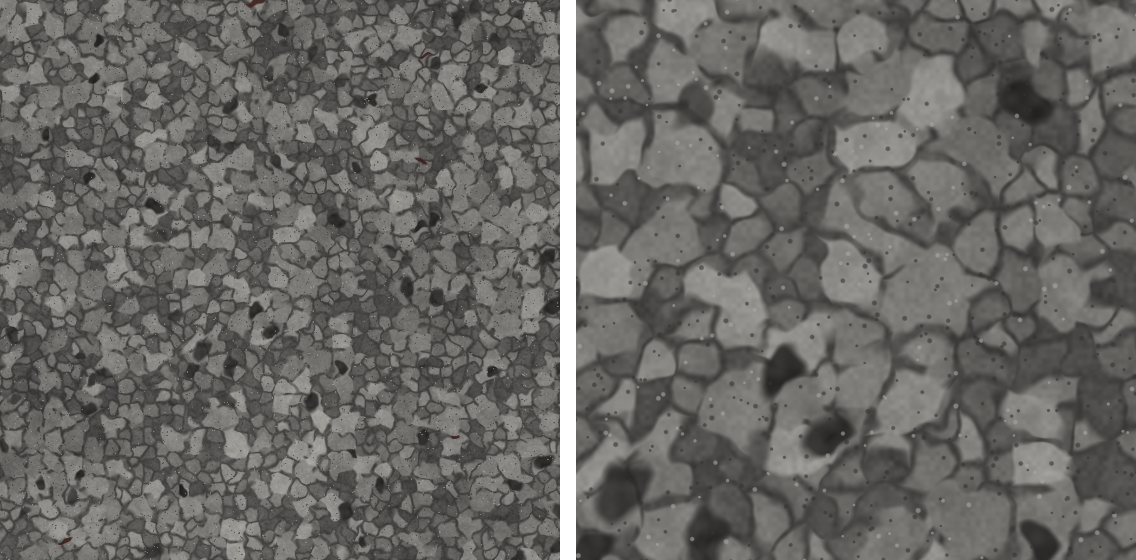
Left: the whole. Right: its middle third, enlarged.
Write a WebGL 1 fragment shader that draws this texture.

```glsl
precision highp float;
uniform vec2 u_resolution;

#define COARSE_CELLS 27.0
#define FINE_CELLS 43.0
#define DARK_CELLS 17.0
#define FLECK_CELLS 7.0
#define SPECK_CELLS 230.0
#define COARSE_SHARE 0.52
#define DARK_SHARE 0.25
#define MATRIX_TONE 0.265
#define WARM_TINT vec3(1.0, 0.985, 0.957)
#define DARK_COLOR vec3(0.115, 0.11, 0.105)
#define FLECK_COLOR vec3(0.23, 0.11, 0.10)

float hash(vec2 p) {
  vec3 q = fract(vec3(p.xyx) * 0.1031);
  q += dot(q, q.yzx + 33.33);
  return fract((q.x + q.y) * q.z);
}

vec2 hash2(vec2 p) {
  return vec2(hash(p), hash(p + 71.7));
}

float noise(vec2 p) {
  vec2 i = floor(p), f = fract(p);
  f = f * f * (3.0 - 2.0 * f);
  return mix(mix(hash(i), hash(i + vec2(1.0, 0.0)), f.x),
             mix(hash(i + vec2(0.0, 1.0)), hash(i + 1.0), f.x), f.y);
}

float fbm(vec2 p) {
  float sum = 0.0, weight = 0.5;
  for (int i = 0; i < 4; i++) {
    sum += weight * noise(p);
    p = p * 2.03 + 17.3;
    weight *= 0.5;
  }
  return sum / 0.9375;
}

vec2 rotate(vec2 p, float a) {
  float c = cos(a), s = sin(a);
  return vec2(c * p.x + s * p.y, c * p.y - s * p.x);
}

// Stretched Voronoi cells: x = distance to the border, y = random cell value
vec2 grains(vec2 p, float seed) {
  vec2 cell = floor(p);
  float nearest = 9.0, second = 9.0, id = 0.0;
  for (int y = -1; y <= 1; y++) {
    for (int x = -1; x <= 1; x++) {
      vec2 c = cell + vec2(float(x), float(y));
      vec2 key = c + seed;
      vec2 d = c + 0.1 + 0.8 * hash2(key) - p;
      d = rotate(d, 6.2832 * hash(key + 5.3));
      float stretch = mix(1.0, 1.4, hash(key + 9.1));
      float size = mix(0.8, 1.2, hash(key + 13.7));
      float r = length(d * vec2(stretch, 1.0 / stretch)) / size;
      if (r < nearest) {
        second = nearest;
        nearest = r;
        id = hash(key + 27.9);
      } else {
        second = min(second, r);
      }
    }
  }
  return vec2(second - nearest, id);
}

// Sparse ragged ellipses: x = coverage, y = random value
vec2 scattered(vec2 p, float share, vec2 radius, float softness, float seed) {
  vec2 cell = floor(p), result = vec2(0.0);
  for (int y = -1; y <= 1; y++) {
    for (int x = -1; x <= 1; x++) {
      vec2 c = cell + vec2(float(x), float(y));
      vec2 key = c + seed;
      vec2 d = rotate(c + hash2(key) - p, 3.1416 * hash(key + 3.1));
      float size = mix(0.6, 1.25, hash(key + 8.3));
      float r = length(d / (radius * size));
      float mask = 1.0 - smoothstep(1.0 - softness, 1.0 + softness, r);
      mask *= step(hash(key + 19.5), share);
      if (mask > result.x) result = vec2(mask, hash(key + 41.1));
    }
  }
  return result;
}

void main() {
  vec2 uv = gl_FragCoord.xy / u_resolution.y;
  vec2 ragged = vec2(noise(uv * 85.0), noise(uv * 85.0 + 37.0)) - 0.5;
  vec2 p = uv + 0.009 * ragged;

  // Small grains in a dark matrix, partly covered by larger pale grains
  vec2 fine = grains(p * FINE_CELLS, 11.0);
  float tone = mix(MATRIX_TONE, mix(0.29, 0.53, fine.y), smoothstep(0.0, 0.36, fine.x));
  vec2 coarse = grains(p * COARSE_CELLS, 83.0);
  float pale = smoothstep(0.05, 0.27, coarse.x) * step(coarse.y, COARSE_SHARE);
  tone = mix(tone, mix(0.45, 0.60, coarse.y / COARSE_SHARE), pale * 0.92);

  // Broad shading, cloudy mottling and fine film grain
  float shade = fbm(uv * vec2(2.5, 4.0) + 4.0);
  tone *= 0.80 + 0.38 * shade + 0.06 * (uv.x - uv.y);
  tone += 0.11 * (fbm(uv * 65.0) - 0.5);
  tone += 0.055 * (noise(uv * 330.0) - 0.5);
  vec3 color = tone * WARM_TINT;

  // Dark mineral grains and rare reddish flecks
  vec2 dark = scattered(p * DARK_CELLS, DARK_SHARE, vec2(0.27, 0.17), 0.28, 51.0);
  color = mix(color, DARK_COLOR + 0.08 * noise(uv * 130.0), dark.x * mix(0.6, 1.0, dark.y));
  vec2 fleck = scattered(p * FLECK_CELLS, 0.05, vec2(0.11, 0.035), 0.25, 29.0);
  color = mix(color, FLECK_COLOR, fleck.x * 0.85);

  // Pinpoint specks, mostly dark with a few light
  vec2 speck = scattered(uv * SPECK_CELLS, 0.11, vec2(0.27), 0.4, 7.0);
  color = mix(color, vec3(speck.y < 0.7 ? 0.2 : 0.66), speck.x * 0.6);

  gl_FragColor = vec4(color, 1.0);
}
```
